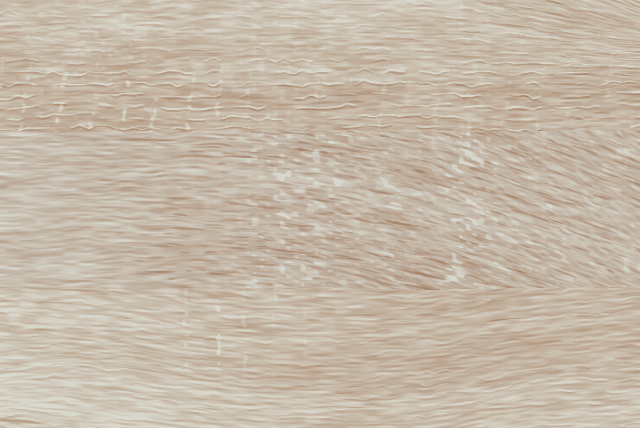
Reproduce this texture procedurally as a Shadertoy shader.

```glsl
// Pale sawn oak in three horizontal boards: stretched noise makes the grain,
// scattered tapered streaks make the pores, and short broken dashes make
// the raised fibres and the upright saw marks.

float hash(vec2 p) {
    vec3 q = fract(p.xyx * 0.1031);
    q += dot(q, q.yzx + 33.33);
    return fract((q.x + q.y) * q.z);
}

float noise(vec2 p) {
    vec2 i = floor(p), f = fract(p);
    f = f * f * (3.0 - 2.0 * f);
    return mix(mix(hash(i), hash(i + vec2(1, 0)), f.x),
               mix(hash(i + vec2(0, 1)), hash(i + vec2(1, 1)), f.x), f.y);
}

float fbm(vec2 p) {
    return 0.45 * noise(p) + 0.32 * noise(p * 1.9 + 17.3) + 0.23 * noise(p * 3.4 + 51.9);
}

// Tapered, slightly bent streaks, one per cell, along the x axis
float streaks(vec2 p, vec2 cell, float thick, float seed) {
    vec2 home = floor(p / cell);
    float ink = 0.0;
    for (int j = -1; j <= 1; j++)
    for (int i = -1; i <= 1; i++) {
        vec2 id = home + vec2(i, j);
        vec2 spot = vec2(hash(id + seed), hash(id + seed + 41.7));
        vec2 d = p - (id + spot) * cell;
        d.y += (spot.x - 0.5) * 3.0 * d.x * d.x;
        float along = abs(d.x) / (cell.x * mix(0.2, 0.8, hash(id + seed + 83.1)));
        float taper = max(1.0 - along * along, 0.0);
        float body = 1.0 - smoothstep(0.3 * thick, thick * taper + 0.0015, abs(d.y));
        ink = max(ink, body * sqrt(taper) * mix(0.1, 1.0, spot.y));
    }
    return ink;
}

// Upright scratches built of short dashes, leaning by tilt
float sawMarks(vec2 p, float pitch, float tilt, float seed) {
    float u = (p.x - tilt * p.y + 0.009 * noise(p * vec2(30, 60))) / pitch;
    float r = hash(vec2(floor(u), seed));
    float d = abs(fract(u) - 0.3 - 0.4 * r) * pitch;
    float dashes = smoothstep(0.4, 0.65, noise(p * vec2(60, 120)))
                 * smoothstep(0.2, 0.5, noise(vec2(floor(u) * 9.3, p.y * 28.0)));
    return (1.0 - smoothstep(0.002, 0.007, d)) * dashes * mix(0.4, 1.0, r);
}

float fibres(vec2 p, float chipped) {
    return mix(noise(p * vec2(24, 160)), noise(p * vec2(58, 125)), chipped);
}

void mainImage(out vec4 fragColor, in vec2 fragCoord) {
    vec2 p = fragCoord / iResolution.xy * vec2(1.5, 1);
    float x = p.x;

    // Boards
    float seamWave = 0.006 * (noise(vec2(x * 9.0, 3.0)) - 0.5);
    float top = step(0.693 + seamWave, p.y);
    float low = step(p.y, 0.326 + seamWave);
    float mid = 1.0 - top - low;

    // Grain flow: slanting on the right of the middle, bowed at the bottom
    vec2 q = p;
    q.y += mid * 0.19 * pow(max(x - 0.4, 0.0), 2.0);
    q.y += top * 0.4 * pow(max(x - 0.95, 0.0), 2.0) * smoothstep(0.8, 1.0, p.y);
    q.y -= low * 0.025 * cos(4.0 * x);
    q.y += 0.012 * noise(p * vec2(4, 8)) + 0.005 * noise(p * vec2(20, 34));

    // Broad tone of each board
    float topTone = mix(0.53, 0.76, smoothstep(0.75, 0.93, p.y));
    float midTone = mix(0.74, 0.6, smoothstep(0.1, 1.0, x));
    float lowTone = mix(0.88, 0.62, smoothstep(0.0, 0.9, x))
                  + 0.12 * (1.0 - smoothstep(0.0, 0.15, p.y))
                  - 0.08 * smoothstep(0.22, 0.31, p.y);
    float tone = 0.03 + top * topTone + mid * midTone + low * lowTone;
    tone += 0.26 * (noise(q * vec2(1.3, 24)) - 0.5) + 0.14 * (fbm(p * vec2(3, 5)) - 0.5);

    // Fine grain, lit from above, with pale chips gathered in columns
    float chipped = mid * smoothstep(0.3, 0.8, x) + 0.35 * top;
    float relief = fibres(q, chipped) - fibres(q + vec2(0.001, 0.004), chipped);
    tone += mix(0.55, 0.35, chipped) * (fbm(q * vec2(7, 60)) - 0.5) + 0.5 * relief;
    tone += 0.3 * (smoothstep(0.2, 0.8, noise(q * vec2(30, 210))) - 0.5);
    float column = mix(0.5, 1.2, smoothstep(0.45, 0.75, noise(vec2(x * 13.0, 8.0))));
    tone += 0.5 * chipped * column * smoothstep(0.6, 0.85, noise(q * vec2(62, 130) + 9.0));

    // Raised pale fibres in rows, each with a shadow below
    float rowZone = top * mix(0.45, 1.0, 1.0 - smoothstep(0.82, 0.9, p.y)) + 0.4 * low;
    float row = q.y * 38.0 + 0.5 * noise(q * vec2(7, 8)) + 0.35 * noise(p * vec2(48, 30));
    float broken = smoothstep(0.35, 0.6, noise(vec2(x * 28.0, floor(row) * 7.3)));
    float crest = 1.0 - smoothstep(0.03, 0.12, abs(fract(row) - 0.5));
    float shade = 1.0 - smoothstep(0.03, 0.13, abs(fract(row + 0.17) - 0.5));
    tone += rowZone * broken * (0.5 * crest - 0.42 * shade);

    // Dark pores: hairlines everywhere, bolder flecks in the middle
    float poreZone = mid * smoothstep(0.0, 0.5, x) + 0.25 * low
                   + top * mix(0.2, 0.7, smoothstep(0.9, 1.3, x));
    float longPores = streaks(q, vec2(0.085, 0.034), 0.003, 11.0);
    float shortPores = streaks(q, vec2(0.045, 0.021), 0.002, 29.0);
    float hairlines = streaks(q, vec2(0.1, 0.024), 0.0012, 53.0);
    tone -= max(0.38 * hairlines, poreZone * max(0.8 * longPores, 0.6 * shortPores));

    // Saw marks
    float topSaw = top * (1.0 - smoothstep(0.8, 0.9, p.y)) * mix(1.0, 0.5, smoothstep(0.3, 0.8, x));
    float lowSaw = low * smoothstep(0.08, 0.2, p.y) * smoothstep(0.36, 0.42, x)
                 * (1.0 - smoothstep(0.56, 0.8, x));
    tone += 0.55 * topSaw * sawMarks(p, 0.075, 0.13, 2.0);
    tone += 0.55 * lowSaw * sawMarks(p, 0.068, 0.0, 7.0);

    // Tan to cream, with a slightly greyer middle board
    vec3 wood = mix(vec3(0.695, 0.582, 0.485), vec3(0.82, 0.795, 0.74), clamp(tone, -0.4, 1.25));
    fragColor = vec4(wood + mid * vec3(-0.008, -0.004, 0.004), 1.0);
}
```
